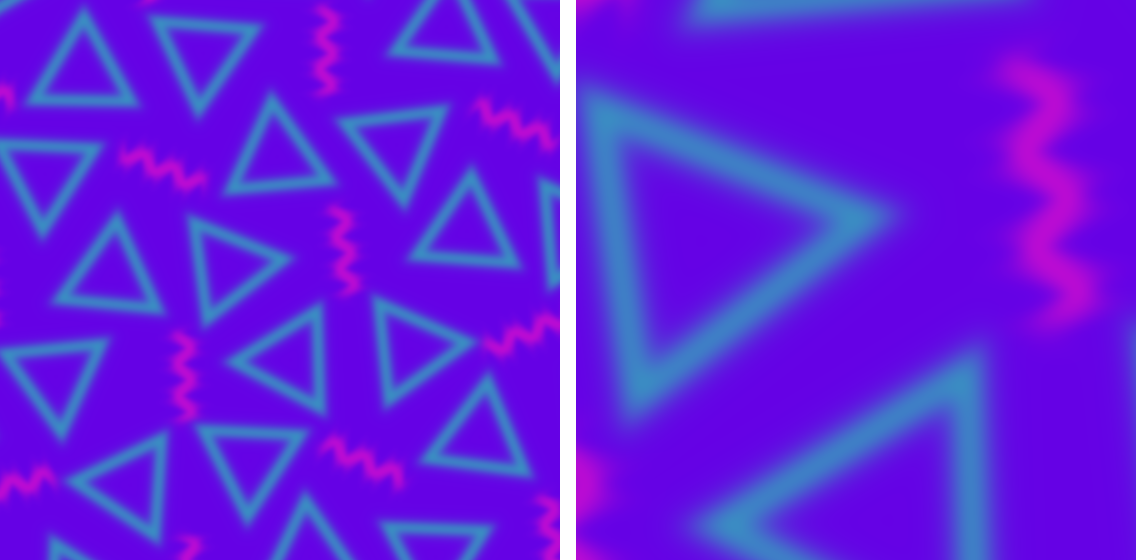
Left, the full canvas; right, a detail of the centre.
Write a Shadertoy shader that draws this pattern.

```glsl
// Soft-focus teal triangle outlines and magenta squiggles scattered on violet.

const vec3 VIOLET  = vec3(0.395, 0.005, 0.90);
const vec3 TEAL    = vec3(0.19, 0.68, 0.73);
const vec3 MAGENTA = vec3(0.85, 0.06, 0.80);

const float SPACING       = 0.213;  // distance between neighbouring shapes
const float LATTICE_TILT  = 0.10;
const float JITTER        = 0.026;  // full range of the random offset
const float BLUR          = 0.0088; // standard deviation of the soft edge
const float INRADIUS      = 0.050;  // triangle centre to middle of its stroke
const float TRI_STROKE    = 0.0095; // half widths
const float WAVE_STROKE   = 0.0095;
const float WAVE_HALF_LEN = 0.080;
const float WAVE_PERIOD   = 0.057;
const float WAVE_HEIGHT   = 0.0095;
const float LEFT_SHARE    = 0.15;   // of the upright triangles
const float RIGHT_SHARE   = 0.45;   // of the inverted triangles
const float TAU           = 6.2831853;

vec3 hash3(vec2 p) {
    vec3 q = fract(vec3(p.xyx) * vec3(0.1031, 0.1030, 0.0973) + 0.37);
    q += dot(q, q.yxz + 33.33);
    return fract((q.xxy + q.yzz) * q.zyx);
}

mat2 rotation(float angle) {
    float c = cos(angle), s = sin(angle);
    return mat2(c, s, -s, c);
}

// Blurred step: 0 outside, 1 inside, for a signed depth
float softStep(float depth) {
    return 1.0 / (1.0 + exp(-1.702 * depth / BLUR));
}

float softBand(float d, float halfWidth) {
    return softStep(d + halfWidth) - softStep(d - halfWidth);
}

// Blurred solid triangle with one corner along +x
float softTriangle(vec2 p, float inradius) {
    float cover = 1.0;
    for (int k = 0; k < 3; k++) {
        float a = TAU * (float(k) / 3.0 + 1.0 / 6.0);
        cover *= softStep(inradius - dot(p, vec2(cos(a), sin(a))));
    }
    return cover;
}

float triangleOutline(vec2 p) {
    return softTriangle(p, INRADIUS + TRI_STROKE)
         - softTriangle(p, INRADIUS - TRI_STROKE);
}

// Wavy stroke lying along x
float squiggle(vec2 p, float phase) {
    float k = TAU / WAVE_PERIOD;
    float t = k * p.x + phase;
    float slope = WAVE_HEIGHT * k * cos(t);
    float d = (p.y - WAVE_HEIGHT * sin(t)) / sqrt(1.0 + slope * slope);
    return softBand(d, WAVE_STROKE) * softBand(p.x, WAVE_HALF_LEN);
}

void mainImage(out vec4 fragColor, in vec2 fragCoord) {
    vec2 uv = fragCoord / iResolution.y;
    mat2 tilt = rotation(LATTICE_TILT);
    mat2 lattice = tilt * mat2(1.0, 0.0, 0.5, 0.8660254) * SPACING;
    vec2 base = floor(inverse(lattice) * (uv + 0.07) + 0.5);

    float teal = 0.0, magenta = 0.0;
    for (int j = -1; j <= 1; j++)
    for (int i = -1; i <= 1; i++) {
        vec2 cell = base + vec2(i, j);
        vec3 rnd = hash3(cell + 40.0);
        vec3 pick = hash3(cell + 91.0);
        vec2 p = uv + 0.07 - lattice * cell - JITTER * (rnd.xy - 0.5);
        float wobble = 0.28 * (rnd.z - 0.5);

        // Three interleaved sites: upright, inverted, squiggle
        float kind = mod(cell.x - cell.y + 0.5, 3.0);
        if (kind < 2.0) {
            float angle = kind < 1.0
                ? (pick.x < LEFT_SHARE ? 0.5 : 0.25)
                : (pick.x < RIGHT_SHARE ? 0.0 : 0.75);
            teal = max(teal, triangleOutline(rotation(-angle * TAU - wobble) * p));
        } else {
            // Leaning up, leaning down or standing
            float angle = pick.x < 0.38 ? 0.30 : pick.x < 0.76 ? -0.30 : 1.60;
            magenta = max(magenta, squiggle(rotation(-angle - wobble) * p, TAU * pick.y));
        }
    }

    vec3 color = mix(VIOLET, MAGENTA, magenta);
    color = mix(color, TEAL, teal);
    fragColor = vec4(color, 1.0);
}
```
